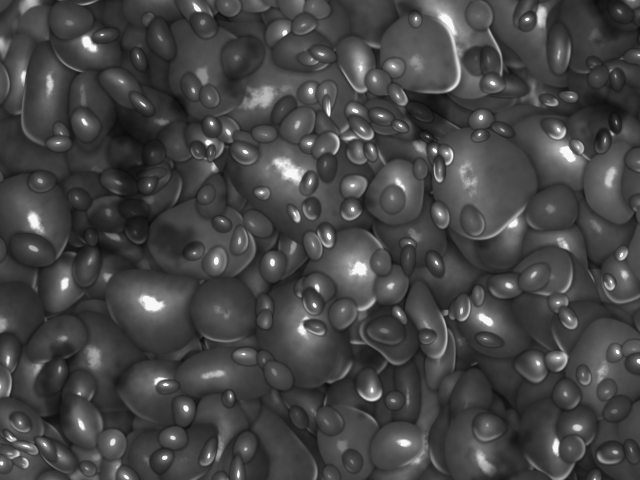
A Shadertoy shader for this texture:

```glsl
// Wet, glossy bubbles of many sizes crowded together under a grey lamp.
// Layers of jittered ellipses are painted over each other; every one is
// shaded as a dome with a sheen, a broken glint, a lit rim and a shadow.

vec3 hash3(vec2 p) {
    vec3 q = fract(p.xyx * vec3(0.1031, 0.1030, 0.0973));
    q += dot(q, q.yxz + 33.33);
    return fract((q.xxy + q.yzz) * q.zyx);
}

float noise(vec2 p) {
    vec2 i = floor(p), f = fract(p);
    f = f * f * (3.0 - 2.0 * f);
    return mix(mix(hash3(i).x, hash3(i + vec2(1, 0)).x, f.x),
               mix(hash3(i + vec2(0, 1)).x, hash3(i + vec2(1, 1)).x, f.x), f.y);
}

float fbm(vec2 p) {
    float sum = 0.0, amp = 0.533;
    for (int i = 0; i < 4; i++) {
        sum += amp * noise(p);
        p = mat2(1.6, 1.2, -1.2, 1.6) * p + 7.3;
        amp *= 0.5;
    }
    return sum;
}

// Tone of one dome; local is 1 long at the edge, toEdge is in canvas units
float domeTone(vec2 local, vec2 dir, float toEdge, vec3 rnd, float grain, float patches) {
    float height = sqrt(max(0.0, 1.0 - dot(local, local)));
    float tone = mix(0.165, 0.24, height) + 0.1 * (rnd.x - 0.5);

    // Broad uneven sheen and a glint broken up by the grain
    vec2 v = (local - 0.5 * (rnd.yz - 0.5)) * vec2(0.8, 1.15);
    float falloff = dot(v, v);
    float gloss = smoothstep(0.1, 0.9, rnd.z);
    float uneven = (0.55 + 0.9 * patches) * (0.7 + 0.6 * grain);
    tone += (0.06 + 0.25 * gloss) * uneven * exp(-4.5 * falloff);
    float glint = exp(-15.0 * falloff) * (0.2 + 1.5 * grain);
    tone += 0.65 * (0.2 + 0.8 * gloss) * smoothstep(0.4, 1.0, glint);

    // Reflected light along part of the rim, a thin line in a soft glow
    float angle = 3.9 + 2.8 * rnd.x;
    float side = smoothstep(-0.1, 0.8, dot(dir, vec2(cos(angle), sin(angle))));
    float line = exp(-pow((toEdge - 0.003) / 0.0045, 2.0));
    float glow = exp(-max(toEdge, 0.0) / 0.012);
    float lit = rnd.y * side * smoothstep(0.25, 0.7, patches);
    return tone + lit * (0.42 * line + 0.16 * glow);
}

// Paints one layer of scattered domes over the tone below
float paintDomes(float tone, vec2 p, float scale, float density, float clumping,
                 float slimness, float seed, float grain, float patches) {
    float soft = max(0.003, 1.5 / iResolution.y);
    vec2 cell = floor(p * scale);
    for (int j = 1; j >= -1; j--) {
        for (int i = -1; i <= 1; i++) {
            vec2 id = cell + vec2(i, j);
            vec3 place = hash3(id + seed);
            vec3 form = hash3(id + seed + 51.7);
            vec3 look = hash3(id + seed + 93.1);
            float clump = 2.0 * smoothstep(0.35, 0.7, noise(3.5 * id / scale + seed));
            if (place.z > density * mix(1.0, clump, clumping)) continue;

            vec2 offset = p * scale - id - mix(vec2(0.15), vec2(0.85), place.xy);
            float major = mix(0.45, 0.86, form.x);
            float minor = major * mix(slimness, 1.0, form.y);
            float turn = -0.9 + 2.2 * (form.z - 0.5);
            float c = cos(turn), s = sin(turn);
            vec2 local = vec2(c * offset.x + s * offset.y,
                              c * offset.y - s * offset.x) / vec2(major, minor);
            float reach = length(local);
            if (reach > 1.25) continue;

            float toEdge = (1.0 - reach) * sqrt(major * minor) / scale;
            vec2 dir = offset / max(length(offset), 0.001);
            tone *= mix(0.72, 1.0, smoothstep(0.98, 1.25, reach));
            float dome = domeTone(local, dir, toEdge, look, grain, patches);
            tone = mix(tone, dome, smoothstep(-soft, soft, toEdge));
        }
    }
    return tone;
}

void mainImage(out vec4 fragColor, in vec2 fragCoord) {
    vec2 p = fragCoord / iResolution.y;
    float grain = fbm(p * 45.0);
    float patches = noise(p * 13.0);

    // Bend the plane so that outlines are uneven
    vec2 q = p + 0.06 * (vec2(noise(p * 6.0), noise(p * 6.0 + 40.0)) - 0.5);
    q += 0.018 * (vec2(noise(p * 17.0 + 9.0), noise(p * 17.0 + 70.0)) - 0.5);

    // Wet ground, then large bodies, crowds and loose bubbles on top
    float film = fbm(p * vec2(16.0, 10.0));
    float tone = 0.12 + 0.2 * film + 0.5 * smoothstep(0.6, 0.85, film);
    tone = paintDomes(tone, q, 5.0, 0.95, 0.0, 0.4, 11.0, grain, patches);
    tone = paintDomes(tone, q, 9.0, 0.7, 0.0, 0.42, 37.0, grain, patches);
    tone = paintDomes(tone, q, 2.7, 0.26, 0.0, 0.4, 64.0, grain, patches);
    tone = paintDomes(tone, q, 7.5, 0.42, 0.6, 0.5, 82.0, grain, patches);
    tone = paintDomes(tone, q, 13.0, 0.24, 0.9, 0.55, 120.0, grain, patches);
    tone = paintDomes(tone, q, 26.0, 0.12, 1.0, 0.6, 155.0, grain, patches);

    // Dark stains, uneven light and faint surface texture
    float stain = smoothstep(0.6, 0.76, fbm(p * 8.0 + 31.0));
    tone *= 1.0 - 0.5 * stain;
    tone *= 0.84 + 0.5 * noise(p * 3.2 + 5.0);
    tone += 0.05 * (grain - 0.5);

    fragColor = vec4(vec3(clamp(tone, 0.04, 0.97)), 1.0);
}
```
